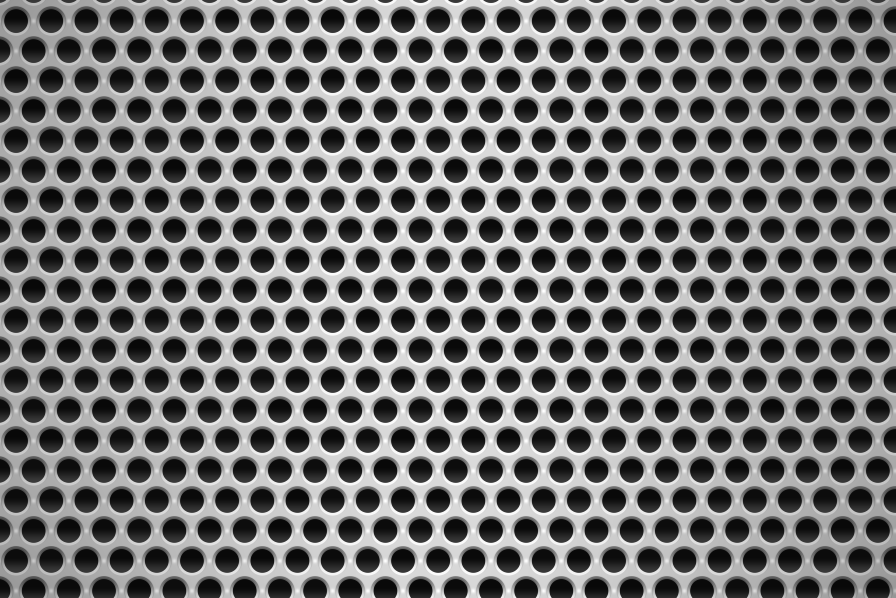
Write a Shadertoy shader that draws this pattern.

```glsl
// Perforated steel sheet: staggered rows of round holes with bevelled rims,
// about 25 across and 20 down. Each point is folded to its nearest hole, then
// shaded by radius and direction under a soft light, brightest mid-sheet.

float hash(vec2 p) {
    return fract(sin(dot(p, vec2(127.1, 311.7))) * 43758.5);
}

// Offset from the nearest hole centre; column pitch is 1, y points down
vec2 holeOffset(vec2 p, out vec2 cell) {
    float rowPitch = 0.8526;
    cell.y = round((p.y - 0.6) / rowPitch);
    float shift = 0.457 + 0.5 * mod(cell.y, 2.0);
    cell.x = round(p.x - shift);
    return p - vec2(cell.x + shift, 0.6 + cell.y * rowPitch);
}

// Broad light over the sheet, falling off to the sides and corners
float sheetLight(vec2 uv) {
    vec2 c = abs(uv - 0.5) * 2.0;
    float sides = smoothstep(0.05, 1.1, c.x);
    return 0.865 - 0.17 * sides - 0.09 * c.x * c.x * c.y * c.y - 0.02 * c.y;
}

// Dark interior, with faint light on the lower part
float holeTone(vec2 d, float variation) {
    float depth = smoothstep(-0.12, 0.32, d.y);
    return mix(0.04, 0.215, depth) + 0.02 * (variation - 0.5);
}

// Bevel: shaded on its upper arc, bright on its lower arc
float rimTone(vec2 d, float r, float light) {
    float lit = smoothstep(-0.95, 0.75, d.y / r);
    float inward = smoothstep(0.42, 0.34, r);
    float shade = mix(0.62 - 0.18 * inward, 1.1, lit);
    return min(light * shade + 0.05 * lit, 0.98);
}

void mainImage(out vec4 fragColor, in vec2 fragCoord) {
    vec2 uv = fragCoord / iResolution.xy;
    vec2 p = vec2(fragCoord.x, iResolution.y - fragCoord.y) / iResolution.y * 17.0;
    float soft = max(0.6 * 17.0 / iResolution.y, 0.018);

    vec2 cell;
    vec2 d = holeOffset(p, cell);
    float r = max(length(d), 0.001);
    float light = sheetLight(uv);

    // Flat face, with a small glint between neighbours in a row
    vec2 g = vec2(abs(d.x) - 0.5, d.y);
    float tone = light + 0.16 * exp(-dot(g, g) / 0.004);

    // Bevelled rim with a faint groove at its outer edge
    float rim = 1.0 - smoothstep(0.415 - soft, 0.415 + soft, r);
    tone = mix(tone, rimTone(d, r, light), rim);
    float groove = exp(-pow((r - 0.415) / 0.02, 2.0));
    tone -= 0.09 * groove * (1.0 - smoothstep(0.1, 0.9, d.y / r));

    // Opening
    float hole = 1.0 - smoothstep(0.337 - soft, 0.337 + soft, r);
    tone = mix(tone, holeTone(d, hash(cell)), hole);

    fragColor = vec4(vec3(clamp(tone, 0.0, 1.0)), 1.0);
}
```
